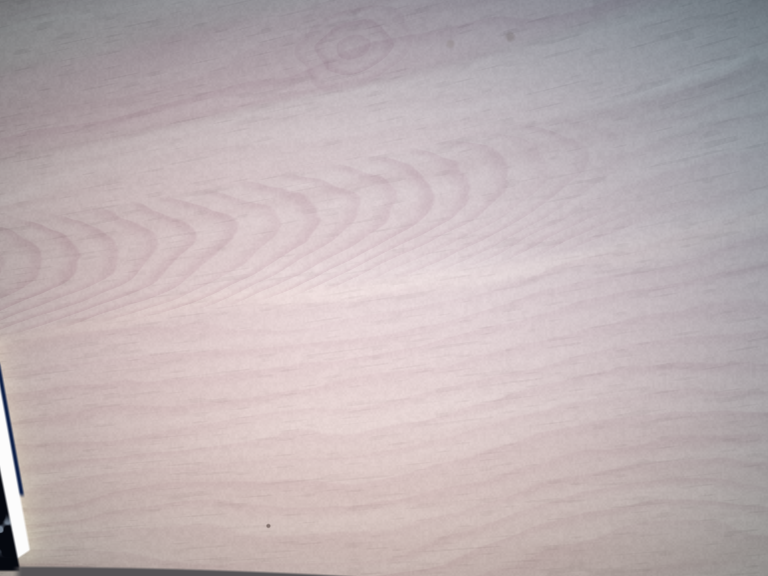
Write a Shadertoy shader that draws this texture.

```glsl
// Pale pinkish wood boards with faint cathedral grain, lit from the middle
float hash(vec2 p) {
    vec3 q = fract(vec3(p.xyx) * 0.1031);
    q += dot(q, q.yzx + 33.33);
    return fract((q.x + q.y) * q.z);
}

float noise(vec2 p) {
    vec2 i = floor(p), f = fract(p);
    f = f * f * (3.0 - 2.0 * f);
    return mix(mix(hash(i), hash(i + vec2(1, 0)), f.x),
               mix(hash(i + vec2(0, 1)), hash(i + vec2(1, 1)), f.x), f.y);
}

float fbm(vec2 p) {
    float sum = 0.0, amp = 0.5;
    for (int i = 0; i < 4; i++) {
        sum += amp * noise(p);
        p = p * 2.03 + 17.0;
        amp *= 0.5;
    }
    return sum;
}

// Growth ring: slow darkening, quick release, random strength
float vein(float t) {
    float f = fract(t);
    return smoothstep(0.35, 0.88, f) * (1.0 - smoothstep(0.88, 1.0, f))
         * (0.3 + 0.7 * hash(vec2(floor(t), 7.0)));
}

// Soft window between two positions
float band(float x, float a, float b, float soft) {
    return smoothstep(a - soft, a + soft, x) * (1.0 - smoothstep(b - soft, b + soft, x));
}

float spot(vec2 p, vec2 center, float radius) {
    return 1.0 - smoothstep(0.4 * radius, 1.3 * radius, length(p - center));
}

void mainImage(out vec4 fragColor, in vec2 fragCoord) {
    vec2 p = fragCoord / iResolution.y;
    p.x *= 1.3333 * iResolution.y / iResolution.x;
    float soft = 0.003;

    // Across-grain coordinate, fanning out towards the top
    float v = p.y - p.x * (0.05 + 0.18 * p.y);
    float wander = fbm(vec2(p.x * 3.0, v * 9.0)) - 0.47;

    // Light pool with a darker top
    vec2 d = (p - vec2(0.64, 0.48)) / vec2(0.667, 0.5);
    float q = dot(d, d);
    float light = 0.912 - 0.235 * q + 0.022 * q * q - 0.11 * (p.y - 0.5);
    vec3 color = vec3(light);
    color.gb -= mix(0.005, 0.073, smoothstep(0.45, 0.85, light));
    color += vec3(-0.04, 0.005, 0.035) * smoothstep(0.5, 1.9, p.x * 0.75 + p.y);
    color.b -= 0.018 * (1.0 - smoothstep(0.0, 0.5, p.y));

    // Board tints and long streaks
    color += 0.018 * band(v, 0.61, 0.72, 0.006);
    color += vec3(0.002, -0.014, -0.006) * band(v, 0.73, 0.87, 0.012);
    color += vec3(0.022, 0.024, 0.016) * band(v + 0.08 * wander, 0.395, 0.425, 0.012);
    float streak = fbm(vec2(p.x * 1.6, v * 34.0 + wander * 3.0)) - 0.47;
    color += vec3(0.045, 0.065, 0.06) * streak;

    // Cathedral arches pointing right
    float arch = v - 0.535;
    float rings = p.x + arch * arch * (arch > 0.0 ? 15.0 : 21.0) + 0.15 * wander;
    float inBoard = band(v, 0.42, 0.607, 0.008) * (1.0 - smoothstep(0.85, 1.2, p.x));
    float grain = 1.1 * vein(rings * 15.0) * inBoard;

    // Small swirl in the upper board
    vec2 s = vec2(p.x - 0.61, (v - 0.785) * 1.5);
    grain += 0.7 * vein(length(s) * 28.0 + 3.0 * wander) * (1.0 - smoothstep(0.06, 0.15, length(s)));

    // Long contour lines elsewhere
    float lines = vein(v * 24.0 + 4.5 * noise(vec2(p.x * 1.7 + 3.0, v * 5.0)) + 2.0 * wander);
    grain += 0.6 * lines * (1.0 - inBoard) * (1.0 - 0.7 * band(v, 0.61, 0.72, 0.01));
    color -= vec3(0.038, 0.058, 0.046) * grain;

    // Pores, then fine speckle
    color -= 0.025 * smoothstep(0.68, 0.95, noise(vec2(p.x * 26.0, v * 210.0)));
    color += 0.026 * (noise(p * 290.0) - 0.5) + 0.016 * (noise(p * 120.0 + 9.0) - 0.5);

    // Knots and a dark fleck
    color -= vec3(0.06, 0.065, 0.08) * spot(p, vec2(0.886, 0.936), 0.009);
    color -= vec3(0.04, 0.045, 0.06) * spot(p, vec2(0.782, 0.924), 0.008);
    color -= 0.3 * spot(p, vec2(0.466, 0.087), 0.004);

    // Bright sheet edge at the lower left: glow, blue rim, white face, black back
    float right = p.x - (0.33 - p.y) * 0.182;
    float left = p.x - (0.184 - p.y) * 0.2;
    float foot = p.y - 0.031 - (p.x - 0.031) * -0.0 - max(p.x - 0.031, 0.0) * 0.67;
    color += vec3(0.13, 0.13, 0.08) * exp(-max(right, 0.0) * 38.0) * band(p.y, 0.03, 0.42, 0.05);
    float rim = (1.0 - smoothstep(0.004, 0.004 + 2.0 * soft, right)) * band(p.y, 0.14, 0.37, 0.006);
    color = mix(color, vec3(0.05, 0.12, 0.28), rim);
    float face = (1.0 - smoothstep(-soft, soft, right)) * smoothstep(-soft, soft, foot);
    color = mix(color, vec3(0.99), face);
    float back = (1.0 - smoothstep(-soft, soft, left)) * smoothstep(0.006, 0.012, p.y);
    float glint = smoothstep(0.6, 0.85, noise(p * 75.0)) * band(p.y, 0.04, 0.1, 0.01);
    color = mix(color, mix(vec3(0.02, 0.03, 0.06), vec3(0.45, 0.5, 0.56), glint), back);

    // Shadowed table rim along the bottom
    float rimTop = 0.016 - 0.045 * p.x * p.x;
    color = mix(color, vec3(0.34, 0.33, 0.34),
                (1.0 - smoothstep(rimTop - soft, rimTop + soft, p.y)) * smoothstep(0.02, 0.04, p.x));

    fragColor = vec4(clamp(color, 0.0, 1.0), 1.0);
}
```
